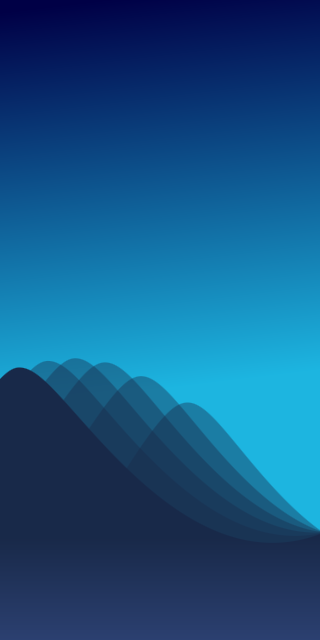
Give the GLSL for this background, as a Shadertoy shader.

```glsl
const vec3 SKY_TOP = vec3(0.0, 0.0, 0.275);
const vec3 SKY_LOW = vec3(0.112, 0.71, 0.88);
const vec3 HILL = vec3(0.095, 0.160, 0.285);
const vec3 GROUND = vec3(0.17, 0.25, 0.44);
const float SKY_TILT = 0.12;     // how far the sky brightens to the right
const float SKY_START = 0.04;
const float SKY_LENGTH = 1.237;
const float GROUND_TOP = 0.32;
const float VEIL_ALPHA = 0.40;
const int VEILS = 5;             // translucent ridges behind the front hill
const float CREST_RADIUS = 0.094;
const float BEND_POWER = 2.29;

// Crest of ridge i, in units of the canvas width
vec2 crestOf(float i) {
    float bow = i * (float(VEILS) - i);
    return vec2(0.060 + 0.1052 * i - bow * (0.0017 + 0.00208 * i),
                0.8516 - 0.0219 * i + bow * (0.0091 + 0.0015 * i));
}

// Straight slope with a rounded start
float roundedSlope(float d, float radius) {
    return sqrt(d * d + radius * radius) - radius;
}

// Height of ridge i: a round crest whose right flank bends to a shared end
float ridgeHeight(float x, float i) {
    float k = i / float(VEILS);
    vec2 crest = crestOf(i);
    float steepness = mix(1.523, 1.736, k);
    float d = x - crest.x;
    if (d < 0.0) {
        float leftRadius = mix(0.064, CREST_RADIUS, k);
        return crest.y - steepness * roundedSlope(d, leftRadius);
    }
    float span = 1.0 - crest.x;
    float endHeight = mix(0.331, 0.343, k);
    float bend = steepness * roundedSlope(span, CREST_RADIUS) - (crest.y - endHeight);
    return crest.y - steepness * roundedSlope(d, CREST_RADIUS)
         + bend * pow(d / span, BEND_POWER);
}

// Smooth coverage of the area below ridge i
float ridgeMask(vec2 p, float i) {
    float depth = ridgeHeight(p.x, i) - p.y;
    return clamp(depth / fwidth(depth) + 0.5, 0.0, 1.0);
}

void mainImage(out vec4 fragColor, in vec2 fragCoord) {
    vec2 p = fragCoord / iResolution.xy * vec2(1.0, 2.0);

    // Tilted sky gradient
    float fall = (2.0 - p.y + SKY_TILT * p.x - SKY_START) / SKY_LENGTH;
    vec3 color = mix(SKY_TOP, SKY_LOW, clamp(fall, 0.0, 1.0));

    // Overlapping translucent ridges
    for (int i = VEILS; i > 0; i--) {
        color = mix(color, HILL, VEIL_ALPHA * ridgeMask(p, float(i)));
    }

    // Opaque front hill, lighter toward the ground
    vec3 front = mix(GROUND, HILL, clamp(p.y / GROUND_TOP, 0.0, 1.0));
    color = mix(color, front, ridgeMask(p, 0.0));

    fragColor = vec4(color, 1.0);
}
```
